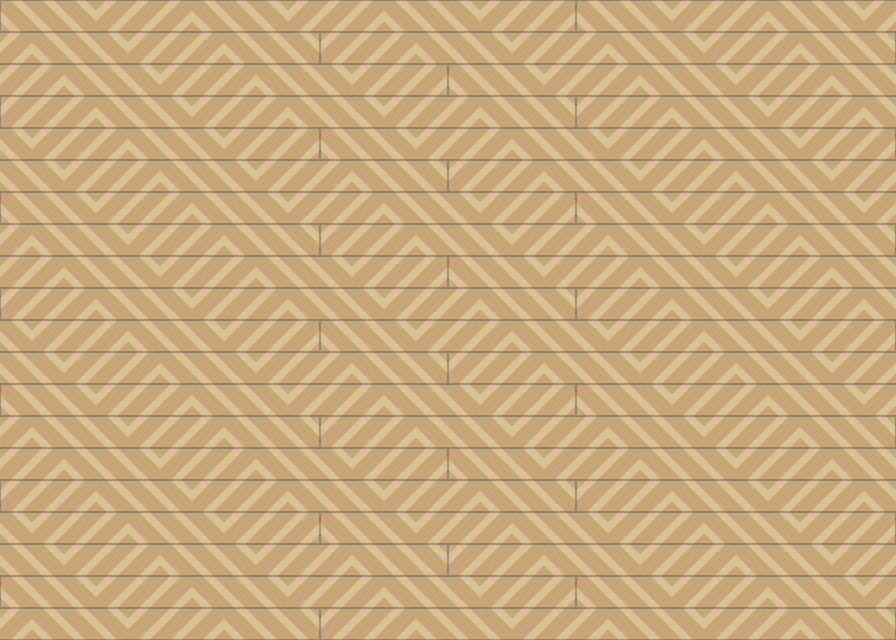
Write a WebGL 2 fragment shader that draws this pattern.

```glsl
#version 300 es
precision highp float;
// Parquet of long staggered boards inlaid with diagonal stripes.
// In each row the stripes lean one way, then the other, folding into chevrons;
// the folds step one unit per row, so unbroken diagonals run between the hooks.

uniform vec2 u_resolution;
out vec4 outColor;

// Layout, in units of one board height
const vec2 GRID = vec2(28.0, 20.0);     // units across, board rows down
const float FOLD_PERIOD = 6.0;          // two leaning runs
const float FOLD_OFFSET = 3.0;
const float STRIPE_HALF = 0.165;        // stripe pitch is one unit
const float BOARD_LENGTH = 18.0;
const float JOINT_START = 10.0;
const float JOINT_STEP = 4.0;
const float STAGGER_ROWS = 3.0;
const float SEAM_WIDTH = 0.031;
const float GRAIN = 0.007;

const vec3 WOOD = vec3(0.78, 0.65, 0.47);
const vec3 INLAY = vec3(0.85, 0.75, 0.58);
const vec3 SEAM = vec3(0.42, 0.39, 0.33);

// Share of a pixel of size px covered by a line of the given width.
float lineCover(float dist, float width, float px) {
    float hi = min(dist + 0.5 * px, 0.5 * width);
    float lo = max(dist - 0.5 * px, -0.5 * width);
    return max(hi - lo, 0.0) / px;
}

// Signed distance to the nearest multiple of period.
float nearest(float x, float period) {
    return x - period * floor(x / period + 0.5);
}

// Fine fibres running along the stripes, from layered sines.
float fibres(float across, float along) {
    float sum = 0.0;
    float amp = 0.6;
    float freq = 21.0;
    for (int i = 0; i < 3; i++) {
        sum += amp * sin(across * freq + 1.5 * sin(along * freq * 0.13 + float(i)));
        amp *= 0.6;
        freq *= 1.73;
    }
    return sum;
}

void main() {
    // Origin at the top left, y pointing down
    vec2 uv = gl_FragCoord.xy / u_resolution;
    vec2 p = vec2(uv.x, 1.0 - uv.y) * GRID;
    vec2 px = GRID / u_resolution;
    float row = floor(p.y);

    // Lean of the stripes in this run
    float run = mod(p.x - row - FOLD_OFFSET, FOLD_PERIOD);
    float lean = run < 0.5 * FOLD_PERIOD ? 1.0 : -1.0;
    float across = p.x + lean * p.y;
    float along = p.x - lean * p.y;

    // Inlaid stripes
    float soft = 0.6 * (px.x + px.y);
    float dist = abs(fract(across) - 0.5) - STRIPE_HALF;
    float stripe = 1.0 - smoothstep(-0.5 * soft, 0.5 * soft, dist);
    vec3 color = mix(WOOD, INLAY, stripe);
    color += GRAIN * fibres(across, along);

    // Seams between rows and staggered butt joints
    float start = JOINT_START + JOINT_STEP * mod(row - 1.0, STAGGER_ROWS);
    float rowSeam = lineCover(nearest(p.y, 1.0), SEAM_WIDTH, px.y);
    float joint = lineCover(nearest(p.x - start, BOARD_LENGTH), SEAM_WIDTH, px.x);
    color = mix(color, SEAM, max(rowSeam, joint));

    outColor = vec4(color, 1.0);
}
```
